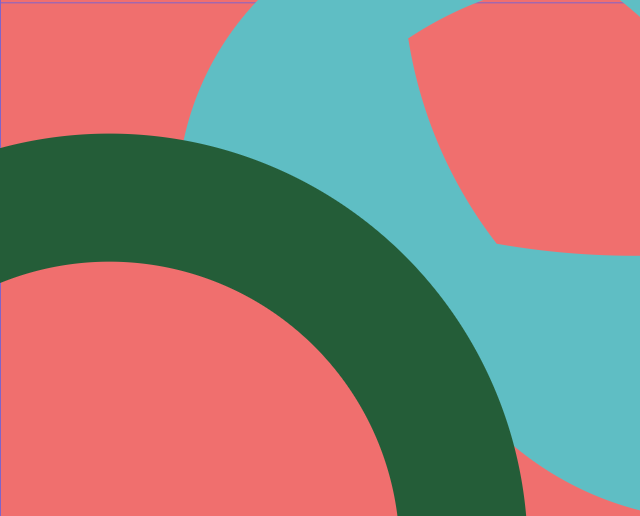
A Shadertoy shader for this background:

```glsl
#define CORAL vec3(0.942, 0.435, 0.433)
#define TEAL vec3(0.373, 0.745, 0.770)
#define GREEN vec3(0.141, 0.365, 0.220)
#define GUIDE vec3(0.44, 0.38, 0.84)
#define GUIDE_WIDTH 0.0017
#define GUIDE_TOP 0.9945
#define RING_CENTER vec2(0.2120, -0.0696)
#define RING_OUTER 0.8107
#define RING_INNER 0.5625
#define BLOB_SPLIT 0.955

float disc(vec2 p, vec2 center, float radius) {
    return length(p - center) - radius;
}

// Coverage of a signed distance, softened over one pixel
float cover(float d) {
    return clamp(0.5 - d * iResolution.y, 0.0, 1.0);
}

// Rounded body: two arcs joined where both are filled
float blobShape(vec2 p) {
    return p.x < BLOB_SPLIT ? disc(p, vec2(0.9066, 0.6105), 0.5631)
                            : disc(p, vec2(1.3922, 0.6100), 0.6181);
}

// Curved opening: the overlap of four large discs
float holeShape(vec2 p) {
    float left = disc(p, vec2(1.6482, 1.0589), 0.8673);
    float bottom = disc(p, vec2(1.2298, 2.0448), 1.5405);
    float upperLeft = disc(p, vec2(1.1903, 0.3243), 0.7217);
    float upperRight = disc(p, vec2(0.6990, 0.3657), 0.8091);
    return max(max(left, bottom), max(upperLeft, upperRight));
}

float ringShape(vec2 p) {
    float middle = 0.5 * (RING_OUTER + RING_INNER);
    float halfWidth = 0.5 * (RING_OUTER - RING_INNER);
    return abs(disc(p, RING_CENTER, middle)) - halfWidth;
}

// Hairlines along the top and the left edge
float guideShape(vec2 p) {
    float top = abs(p.y - GUIDE_TOP) - 0.5 * GUIDE_WIDTH;
    float left = p.x - GUIDE_WIDTH;
    return min(top, left);
}

void mainImage(out vec4 fragColor, in vec2 fragCoord) {
    vec2 p = fragCoord / iResolution.y;

    vec3 color = mix(CORAL, GUIDE, cover(guideShape(p)));

    // The body stays outside the ring's interior
    float body = max(blobShape(p), -holeShape(p));
    body = max(body, -disc(p, RING_CENTER, 0.5 * (RING_OUTER + RING_INNER)));
    color = mix(color, TEAL, cover(body));

    color = mix(color, GREEN, cover(ringShape(p)));
    fragColor = vec4(color, 1.0);
}
```
